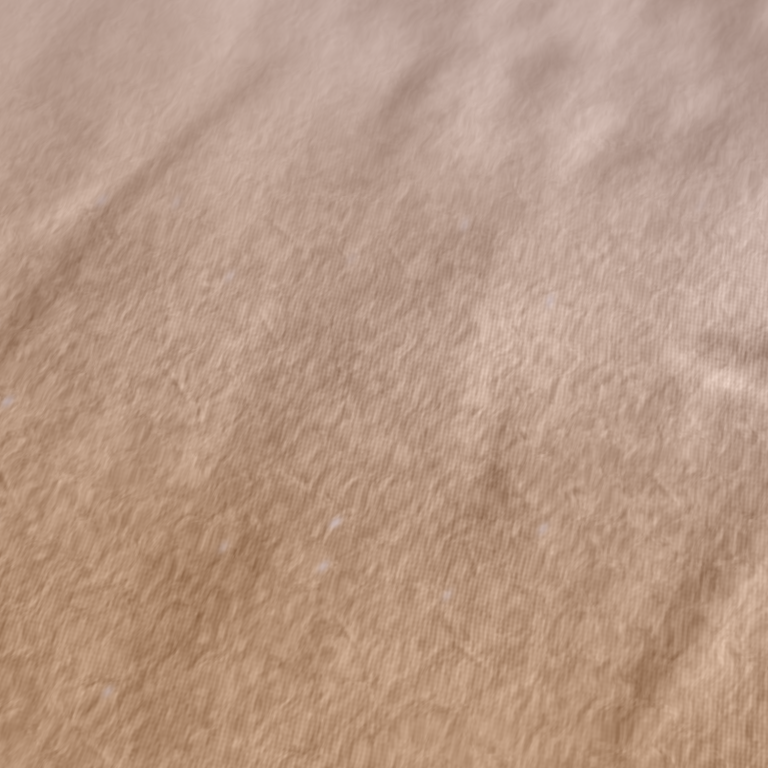
A WebGL 1 fragment shader for this texture:

```glsl
precision highp float;
// Rumpled tan cotton cloth seen at a shallow angle, softening with distance.
// A colour gradient carries broad folds, streaked and mottled grain, a fine
// weave, short raised creases and a few pale flecks of lint.
uniform vec2 u_resolution;

const vec3 NEAR_COLOR = vec3(0.694, 0.551, 0.437);
const vec3 FAR_COLOR = vec3(0.738, 0.645, 0.610);
const vec3 LINT_COLOR = vec3(0.82, 0.77, 0.81);
const vec3 SHADE_TINT = vec3(0.94, 1.0, 1.04);
const float GRAIN_SCALE = 84.0;
const float GRAIN_CONTRAST = 0.17;
const float MOTTLE_SCALE = 36.0;
const float MOTTLE_CONTRAST = 0.055;
const float WEAVE_COUNT = 155.0;
const float WEAVE_CONTRAST = 0.026;
const float WAVE_CONTRAST = 0.17;
const float WRINKLE_CONTRAST = 0.25;
const float CREASE_CONTRAST = 0.075;
const float FOLD_CONTRAST = 1.4;
const float LEFT_SHADOW = 0.07;
const float LINT_CELLS = 7.0;
const float CREASE_CELLS = 9.0;

float hash(vec2 p) {
  vec3 q = fract(vec3(p.xyx) * 0.1031);
  q += dot(q, q.yzx + 33.33);
  return fract((q.x + q.y) * q.z);
}

// Smooth value noise, centred on zero.
float noise(vec2 p) {
  vec2 i = floor(p), f = fract(p);
  f = f * f * f * (f * (f * 6.0 - 15.0) + 10.0);
  float low = mix(hash(i), hash(i + vec2(1.0, 0.0)), f.x);
  float high = mix(hash(i + vec2(0.0, 1.0)), hash(i + 1.0), f.x);
  return mix(low, high, f.y) - 0.5;
}

vec2 rotate(vec2 p, float angle) {
  float c = cos(angle), s = sin(angle);
  return vec2(c * p.x + s * p.y, c * p.y - s * p.x);
}

// Octaves turn only a little, so stretched noise keeps its direction.
float fbm(vec2 p) {
  float sum = 0.0, weight = 0.55;
  for (int i = 0; i < 3; i++) {
    sum += weight * noise(p);
    p = rotate(p, 0.25) * 1.9 + 17.3;
    weight *= 0.55;
  }
  return sum;
}

// Soft ridge along the segment a-b.
float fold(vec2 p, vec2 a, vec2 b, float width) {
  vec2 along = b - a;
  float t = clamp(dot(p - a, along) / dot(along, along), 0.0, 1.0);
  float d = length(p - a - along * t) / width;
  return exp(-d * d) * (0.45 + 2.2 * t * (1.0 - t));
}

// Scattered oval spots, x across and y along; signed gives a lit and a dark side.
float scatter(vec2 p, float cells, float chance, float angle, vec2 size, float signedSide) {
  vec2 home = floor(p * cells);
  float sum = 0.0;
  for (int j = -1; j <= 1; j++) {
    for (int i = -1; i <= 1; i++) {
      vec2 cell = home + vec2(float(i), float(j));
      float seed = hash(cell + cells * 3.7);
      vec2 center = cell + vec2(hash(cell + 41.3), hash(cell + 83.9));
      float turn = angle + (hash(cell + 12.7) - 0.5) * 0.7;
      vec2 d = rotate(p - center / cells, turn) / size;
      float spot = exp(-dot(d, d)) * mix(1.0, d.x * 1.7, signedSide);
      sum += step(seed, chance) * (0.4 + 0.6 * seed / chance) * spot;
    }
  }
  return sum;
}

// Large folds: the long left crease, the right-hand ridges and the middle dip.
float folds(vec2 uv) {
  vec2 p = uv + 0.035 * vec2(noise(uv * 7.0), noise(uv * 7.0 + 31.0));
  float s = -0.065 * fold(p, vec2(-0.03, 0.50), vec2(0.17, 0.77), 0.022);
  s -= 0.045 * fold(p, vec2(0.14, 0.74), vec2(0.40, 0.95), 0.016);
  s += 0.045 * fold(p, vec2(-0.02, 0.66), vec2(0.17, 0.79), 0.018);
  s -= 0.060 * fold(p, vec2(0.64, 0.32), vec2(0.67, 0.48), 0.020);
  s += 0.050 * fold(p, vec2(0.61, 0.40), vec2(0.67, 0.68), 0.030);
  s += 0.075 * fold(p, vec2(0.87, 0.53), vec2(1.03, 0.45), 0.014);
  s -= 0.065 * fold(p, vec2(0.89, 0.55), vec2(1.04, 0.51), 0.020);
  s += 0.065 * fold(p, vec2(0.85, 0.02), vec2(1.02, 0.30), 0.030);
  s -= 0.060 * fold(p, vec2(0.80, 0.03), vec2(1.02, 0.38), 0.028);
  return FOLD_CONTRAST * s;
}

// Two crossing thread directions, faded where threads are too fine to show.
float weave(vec2 p) {
  vec2 q = rotate(p, -0.2) + 0.006 * vec2(noise(p * 9.0), noise(p * 9.0 + 53.0));
  vec2 threads = cos(6.28318 * q * WEAVE_COUNT);
  float visible = smoothstep(2.0, 3.0, u_resolution.y / WEAVE_COUNT);
  return visible * (0.85 * threads.x + 0.22 * threads.y);
}

void main() {
  vec2 uv = gl_FragCoord.xy / u_resolution;
  vec2 cloth = vec2((uv.x - 0.5) * (1.0 + 0.35 * uv.y), uv.y * (1.0 + 0.25 * uv.y));
  float focus = 1.0 - smoothstep(0.45, 1.0, uv.y);

  float haze = smoothstep(0.0, 1.1, uv.y + 0.30 * (uv.x - 0.5) + 0.12 * noise(uv * 4.0));
  vec3 color = mix(NEAR_COLOR, FAR_COLOR, haze);

  float shade = folds(uv) + WAVE_CONTRAST * fbm(rotate(uv, -0.5) * vec2(9.0, 3.4) + 5.0);
  shade += LEFT_SHADOW * uv.y * (uv.x - 0.45);
  float wrinkled = smoothstep(0.55, 1.0, uv.y) * smoothstep(0.25, 0.6, uv.x);
  shade += WRINKLE_CONTRAST * wrinkled * fbm(rotate(uv, -0.85) * vec2(19.0, 8.0));

  // Streaked grain leans to the right; each streak has a brighter flank.
  vec2 grainPoint = rotate(cloth, -0.5) * vec2(1.25, 0.62) * GRAIN_SCALE;
  grainPoint += 1.1 * vec2(noise(cloth * 30.0), noise(cloth * 30.0 + 71.0));
  float bumps = fbm(grainPoint);
  float relief = 0.85 * bumps + 0.4 * (bumps - fbm(grainPoint + vec2(0.6, 0.0)));
  float grain = GRAIN_CONTRAST * relief;
  grain += MOTTLE_CONTRAST * fbm(rotate(cloth, 0.6) * vec2(1.2, 0.8) * MOTTLE_SCALE);
  shade += grain * mix(0.25, 1.0, focus);

  float patches = 0.8 + 0.9 * noise(uv * 5.0 + 9.0) + 0.35 * (uv.x - 0.5);
  shade += WEAVE_CONTRAST * focus * max(patches, 0.0) * weave(cloth);
  shade += CREASE_CONTRAST * focus
         * scatter(uv, CREASE_CELLS, 0.3, 0.65, vec2(0.005, 0.026), 1.0);
  color += shade * SHADE_TINT;

  float lint = scatter(uv, LINT_CELLS, 0.3, -0.6, vec2(0.0055, 0.0095), 0.0);
  color = mix(color, LINT_COLOR, 0.6 * clamp(lint, 0.0, 1.0) * mix(0.4, 1.0, focus));
  gl_FragColor = vec4(clamp(color, 0.0, 1.0), 1.0);
}
```
